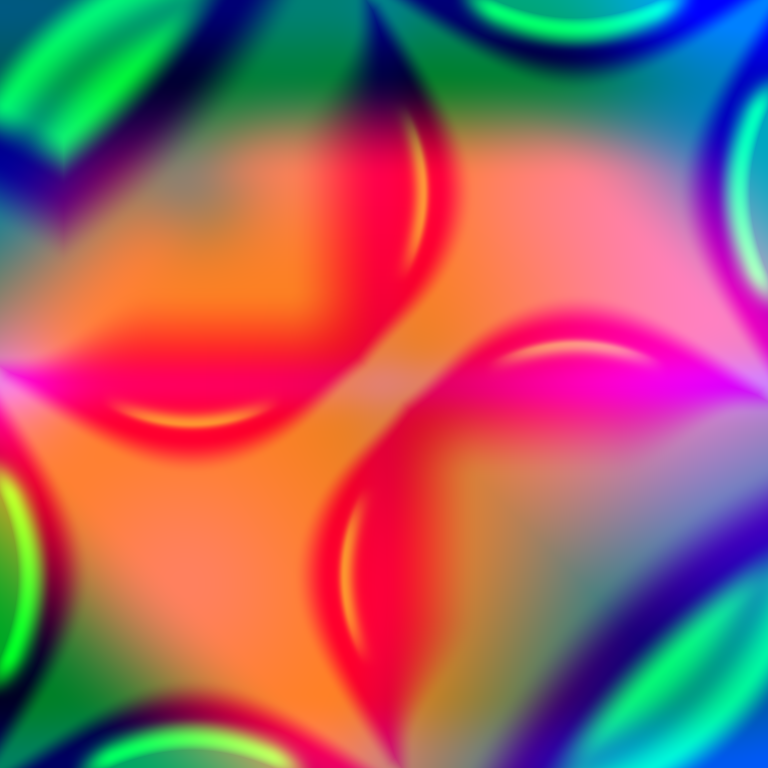
Give the GLSL for this background, as a Shadertoy shader.

```glsl
#define TAU 6.28318530718
#define PINCH 0.68        // how far the lens edges bow into the star cells
#define RIDGE_INNER 0.36  // ridge level of the lenses near the centre
#define RIDGE_OUTER 0.45  // ridge level of the lenses on the border
#define PLAIN_GREEN 0.5   // green of the open areas
#define CREASE_X 0.083    // fold in the upper left corner band

float glow(vec2 p, vec2 centre, float radius) {
    vec2 d = (p - centre) / radius;
    return exp(-dot(d, d));
}

float bell(float x, float centre, float width) {
    float d = (x - centre) / width;
    return exp(-d * d);
}

float fall(float from, float to, float x) {
    return 1.0 - smoothstep(from, to, x);
}

// Red: a warm middle cut off by the top and the four corners
float redLayer(vec2 p) {
    float sum = p.x + p.y, diff = p.x - p.y;
    float warm = smoothstep(0.09, 0.235, p.y);
    warm *= smoothstep(0.20, 0.55, sum);
    warm *= fall(0.51, 0.82, diff);
    warm *= fall(0.53, 0.84, -diff);
    warm *= fall(1.15, 1.78, sum - 0.35 * abs(diff));
    warm -= 0.35 * glow(p, vec2(0.26, 0.25), 0.075);
    warm -= 0.08 * glow(p, vec2(0.5), 0.12);
    warm -= 0.10 * glow(p, vec2(0.58, 0.60), 0.12);
    return warm;
}

// Green: bowed cells of a sine lattice with thin bright ridges
float latticeLayer(vec2 p) {
    vec2 wave = sin(TAU * p);
    vec2 size = abs(wave);
    float side = sign(wave.x * wave.y);
    float star = max(-side, 0.0), round_ = max(side, 0.0);
    float major = max(size.x, size.y);
    float level = PINCH * major + side * min(size.x, size.y);

    vec2 fromCentre = abs(p - 0.5);
    float border = smoothstep(0.42, 0.46, max(fromCentre.x, fromCentre.y));
    float lens = smoothstep(0.51, 0.80, major);

    // Open star cells, wider where they meet at the centre
    float bridge = 0.22 * glow(p, vec2(0.5), 0.1);
    float green = PLAIN_GREEN * fall(0.0, 0.24, level - bridge);

    // Round cells fade in away from the centre lines
    vec2 width = mix(vec2(0.04), vec2(0.125), smoothstep(0.03, 0.2, 0.5 - fromCentre.yx));
    vec2 inset = smoothstep(vec2(0.0), width, fromCentre);
    green = max(green, PLAIN_GREEN * round_ * inset.x * inset.y);

    // Lens interiors on the border, then the ridges, softer on the inside
    green = max(green, 0.65 * star * border * lens * smoothstep(0.28, 0.45, level));
    float centre = mix(RIDGE_INNER, RIDGE_OUTER, border);
    float spread = mix(level > centre ? 0.08 : 0.04, 0.13, border);
    float crest = mix(0.58 * smoothstep(0.72, 1.0, major), lens, border);
    return max(green, star * crest * bell(level, centre, spread));
}

// Green: lens bands over the upper left and lower right corners
float cornerLayer(vec2 p, float green) {
    float sum = p.x + p.y, diff = p.x - p.y;
    float straight = min(sum, 2.0 - sum) - 0.9 * diff * diff;
    float folded = p.y + max(p.x, CREASE_X) + 0.47 * max(CREASE_X - p.x, 0.0);
    float reach = min(folded, 2.0 - sum) + 0.4 * diff * diff;

    green *= smoothstep(0.35, 0.455, reach);
    float band = fall(0.26, 0.335, reach);
    float body = 1.0 - 0.38 * bell(straight, 0.195, 0.042);
    body *= mix(0.35, 1.0, smoothstep(0.07, 0.135, straight));
    return mix(green, body, band);
}

// Blue: a rise to the right, soft glows and strips
float blueLayer(vec2 p) {
    float blue = mix(0.12, 0.76, smoothstep(0.50, 0.95, p.x));
    blue += 0.48 * glow(p, vec2(0.0, 0.24), 0.16);
    blue += 0.50 * glow(p, vec2(0.0, 0.50), 0.09);
    blue += 0.25 * glow(p, vec2(0.24, 0.76), 0.16);
    blue += 0.22 * glow(p, vec2(0.38, 0.20), 0.11);
    blue += 0.22 * glow(p, vec2(0.24, 0.23), 0.08);
    blue += 0.14 * glow(p, vec2(0.68, 0.21), 0.13);
    blue -= 0.30 * glow(p, vec2(0.74, 0.06), 0.13);
    blue -= 0.24 * glow(p, vec2(0.89, 0.87), 0.12);
    blue += 0.22 * bell(p.y, 0.5, 0.035);
    blue += 0.09 * bell(p.x, 0.5, 0.04);
    blue += 0.33 * fall(0.0, 0.12, p.y);
    blue += 0.25 * smoothstep(0.90, 1.0, p.y);
    return blue;
}

void mainImage(out vec4 fragColor, in vec2 fragCoord) {
    vec2 p = fragCoord / iResolution.xy;
    p.y = 1.0 - p.y; // measure down from the top edge

    float green = cornerLayer(p, latticeLayer(p));
    vec3 color = vec3(redLayer(p), green, blueLayer(p));
    fragColor = vec4(clamp(color, 0.0, 1.0), 1.0);
}
```
